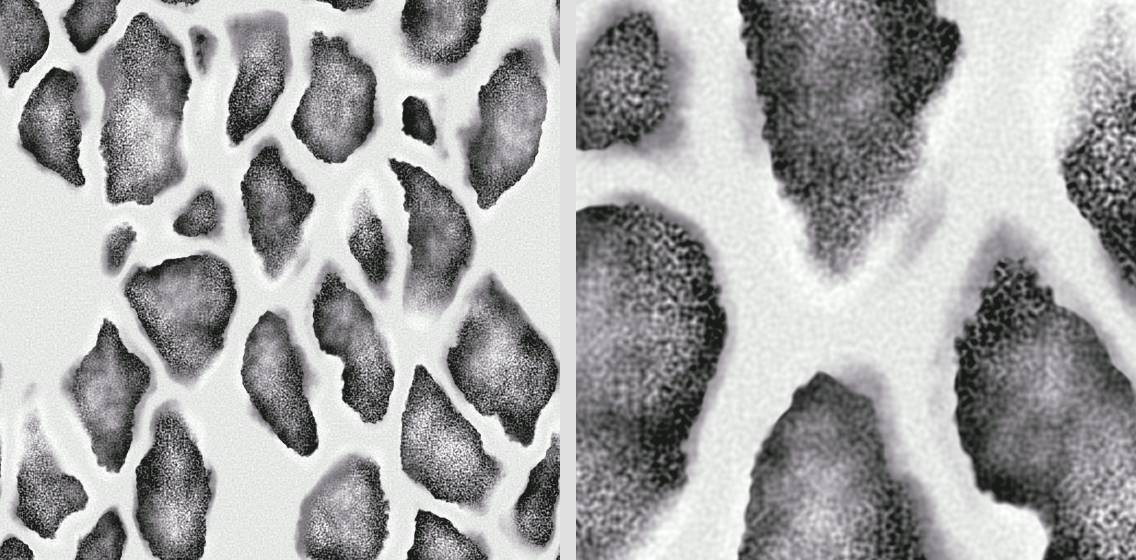
Left: the whole. Right: its middle third, enlarged.
Write a Shadertoy shader that draws this pattern.

```glsl
const vec2  CELLS       = vec2(7.0, 4.0);     // pits across and up, whole numbers
const float JITTER      = 0.8;                // scatter of the pit centres
const float SIZE_SPREAD = 0.4;                // how much large pits push small ones
const float ROUNDING    = 75.0;               // lower is rounder
const vec2  WALL        = vec2(0.011, 0.026); // half width of the walls, min and max
const float FILLED      = 0.09;               // share of pits that are closed
const float HALO_WIDTH  = 0.024;
const float WALL_TONE   = 0.905;
const float HALO_TONE   = 0.50;
const float RIM_TONE    = 0.22;
const float FLOOR_TONE  = 0.57;
const float GRAIN_FREQ  = 256.0;
const vec2  PIT_GRAIN   = vec2(0.25, 0.85);   // calm and rough areas
const float WALL_GRAIN  = 0.10;
const vec3  MID_TINT    = vec3(0.004, -0.010, 0.010);
const vec3  END_TINT    = vec3(-0.002, 0.005, -0.002);

vec2 hash2(vec2 p) {
    vec3 q = fract(p.xyx * vec3(0.1031, 0.1030, 0.0973));
    q += dot(q, q.yzx + 33.33);
    return fract((q.xx + q.yz) * q.zy);
}

float cornerRamp(vec2 cell, vec2 local, vec2 corner, vec2 freq, float seed) {
    vec2 gradient = hash2(mod(cell + corner, freq) + seed * 17.0) * 2.0 - 1.0;
    return dot(gradient, local - corner);
}

// Gradient noise that wraps on the unit square, roughly -0.6 to 0.6
float noise(vec2 uv, vec2 freq, float seed) {
    vec2 p = uv * freq, cell = floor(p), f = p - cell;
    vec2 u = f * f * f * (f * (f * 6.0 - 15.0) + 10.0);
    float a = cornerRamp(cell, f, vec2(0, 0), freq, seed);
    float b = cornerRamp(cell, f, vec2(1, 0), freq, seed);
    float c = cornerRamp(cell, f, vec2(0, 1), freq, seed);
    float d = cornerRamp(cell, f, vec2(1, 1), freq, seed);
    return mix(mix(a, b, u.x), mix(c, d, u.x), u.y);
}

// Pit centre relative to p in xy, its size weight in z
vec3 pitSite(vec2 id, vec2 p) {
    vec2 key = mod(id, CELLS);
    float stagger = hash2(vec2(key.x, 71.0)).x - 0.5;
    vec2 centre = id + 0.5 + JITTER * (hash2(key + 5.0) - 0.5) + vec2(0.0, stagger);
    float size = hash2(key + 43.0).x;
    return vec3(centre - p, SIZE_SPREAD * size * size * size);
}

// x: rounded distance to the cell border in canvas units, yz: wrapped cell id
vec3 pitCells(vec2 uv) {
    vec2 p = uv * CELLS, base = floor(p), nearestId = base;
    vec3 nearest = vec3(0.0);
    float best = 1e5;
    for (int j = -2; j <= 2; j++)
    for (int i = -2; i <= 2; i++) {
        vec2 id = base + vec2(i, j);
        vec3 site = pitSite(id, p);
        float power = dot(site.xy, site.xy) - site.z;
        if (power < best) { best = power; nearest = site; nearestId = id; }
    }
    float sum = 0.0;
    for (int j = -2; j <= 2; j++)
    for (int i = -2; i <= 2; i++) {
        vec2 id = base + vec2(i, j);
        if (id == nearestId) continue;
        vec3 site = pitSite(id, p);
        float power = dot(site.xy, site.xy) - site.z;
        float border = (power - best) / (2.0 * length((site.xy - nearest.xy) * CELLS));
        sum += exp(-ROUNDING * border);
    }
    return vec3(-log(sum) / ROUNDING, mod(nearestId, CELLS));
}

void mainImage(out vec4 fragColor, in vec2 fragCoord) {
    vec2 uv = fragCoord / iResolution.xy;

    // Bend the cells and fray their outline
    vec2 bend = vec2(noise(uv, vec2(6, 5), 1.0), noise(uv, vec2(6, 5), 2.0)) * 0.055
              + vec2(noise(uv, vec2(20, 16), 3.0), noise(uv, vec2(20, 16), 4.0)) * 0.022;
    vec3 pit = pitCells(uv + bend);
    vec2 rnd = hash2(pit.yz + 91.0);
    float wall = mix(WALL.x, WALL.y, rnd.x) + 0.2 * step(rnd.y, FILLED);
    float fray = noise(uv, vec2(48), 5.0) * 0.006 + noise(uv, vec2(110), 6.0) * 0.005;
    float depth = pit.x - wall + fray;

    // Edges run from crisp to faded
    float softness = smoothstep(0.0, 0.35, noise(uv, vec2(7, 6), 7.0));
    float inside = smoothstep(-0.002, 0.0025 + 0.035 * softness, depth);

    // Pale wall with grey halos and bright lips
    float grain = noise(uv, vec2(GRAIN_FREQ), 8.0);
    float shadow = smoothstep(-0.12, 0.25, noise(uv, vec2(9, 7), 9.0));
    float nearPit = smoothstep(-HALO_WIDTH, 0.0, depth) * smoothstep(0.0, 0.01, pit.x);
    float wallTone = mix(WALL_TONE, HALO_TONE, shadow * nearPit * nearPit);
    wallTone += 0.06 * nearPit * (1.0 - shadow) + WALL_GRAIN * grain;

    // Dark rim, lighter mottled floor, coarse grain
    float mottle = 0.38 * noise(uv, vec2(9, 7), 10.0) + 0.30 * noise(uv, vec2(24, 18), 11.0)
                 + 0.22 * noise(uv, vec2(64, 52), 12.0);
    float roughness = smoothstep(-0.3, 0.25, noise(uv, vec2(8, 6), 13.0));
    float pitTone = mix(RIM_TONE, FLOOR_TONE, smoothstep(0.0, 0.045, depth));
    pitTone += 0.10 * softness + mottle + mix(PIT_GRAIN.x, PIT_GRAIN.y, roughness) * grain;

    float tone = mix(wallTone, clamp(pitTone, 0.10, 0.93), inside);
    float midtone = smoothstep(0.3, 0.5, tone) * (1.0 - smoothstep(0.72, 0.88, tone));
    fragColor = vec4(clamp(tone + mix(END_TINT, MID_TINT, midtone), 0.0, 1.0), 1.0);
}
```
